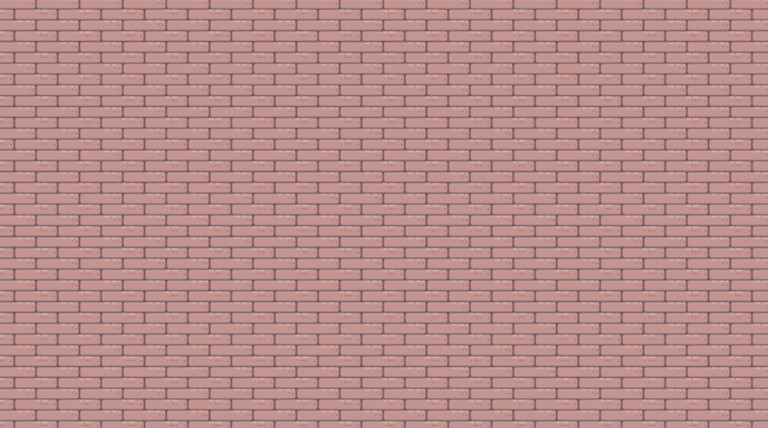
Reproduce this texture procedurally as a WebGL 1 fragment shader.

```glsl
precision highp float;
// Running-bond wall of long, thin dusty-pink bricks with narrow purple joints.
// Each brick is a rounded-box distance; value noise inside soft windows adds
// cream wear on the upper edge, small rosy flecks and a dark nick at the right.

uniform vec2 u_resolution;

#define COLUMNS 17.7
#define ROWS 39.5
#define OFFSET vec2(0.17, 0.17)
#define JOINT_WIDTH 0.15
#define CORNER 0.2
#define EDGE_SOFTNESS 0.03
#define BRICK_COLOR vec3(0.768, 0.582, 0.568)
#define BED_COLOR vec3(0.510, 0.400, 0.430)
#define END_COLOR vec3(0.450, 0.350, 0.390)
#define CREAM_COLOR vec3(0.840, 0.740, 0.670)
#define ROSE_COLOR vec3(0.710, 0.410, 0.430)
#define WEAR 0.7

float hash(vec2 p) {
  return fract(sin(dot(p, vec2(127.1, 311.7))) * 43758.5453);
}

float valueNoise(vec2 p) {
  vec2 cell = floor(p);
  vec2 f = fract(p);
  f = f * f * (3.0 - 2.0 * f);
  float low = mix(hash(cell), hash(cell + vec2(1.0, 0.0)), f.x);
  float high = mix(hash(cell + vec2(0.0, 1.0)), hash(cell + 1.0), f.x);
  return mix(low, high, f.y);
}

float roundedBox(vec2 p, vec2 halfSize, float radius) {
  vec2 d = abs(p) - halfSize + radius;
  return length(max(d, 0.0)) + min(max(d.x, d.y), 0.0) - radius;
}

// Linear coverage of a rectangle, so that thin marks keep an even weight
float window(vec2 p, vec2 centre, vec2 halfSize, vec2 soft) {
  vec2 m = clamp(0.5 + 0.5 * (halfSize - abs(p - centre)) / soft, 0.0, 1.0);
  return m.x * m.y;
}

void main() {
  // Brick grid, counted from the top left
  vec2 uv = gl_FragCoord.xy / u_resolution;
  vec2 grid = vec2(uv.x * COLUMNS, (1.0 - uv.y) * ROWS) + OFFSET;
  float row = floor(grid.y);
  grid.x += 0.5 * mod(row, 2.0);
  vec2 q = fract(grid);

  // Local space with the course height as its unit
  float aspect = (u_resolution.x / COLUMNS) / (u_resolution.y / ROWS);
  vec2 p = (q - 0.5) * vec2(aspect, 1.0);
  float soft = EDGE_SOFTNESS + 0.5 * ROWS / u_resolution.y;
  vec2 wearSoft = soft * vec2(1.0 / aspect, 1.0);

  // Wear alternates from course to course
  float variant = mod(row, 2.0);
  vec2 shift = variant * vec2(19.0, 37.0);

  // Brick face with a slightly paler upper edge
  vec3 color = BRICK_COLOR;
  color += vec3(0.010, 0.030, 0.024) * (1.0 - smoothstep(0.12, 0.32, q.y));

  // Small rosy flecks to the right of the middle
  float flecks = smoothstep(0.4, 0.6, valueNoise(vec2(q.x * 22.0, 0.5) + shift + 7.3));
  vec2 fleckCentre = vec2(0.74 - 0.08 * variant, 0.44);
  flecks *= window(q, fleckCentre, vec2(0.13, 0.07), wearSoft);
  color = mix(color, ROSE_COLOR, flecks * WEAR * 0.75);

  // Dark nick near the right end
  float nick = window(q, vec2(0.93, 0.50), vec2(0.02, 0.06), wearSoft);
  color = mix(color, END_COLOR, nick * 0.5);

  // Mortar: bed joints are lighter than the shaded brick ends
  vec2 halfSize = 0.5 * vec2(aspect, 1.0) - 0.5 * JOINT_WIDTH;
  float distanceToBrick = roundedBox(p, halfSize, CORNER);
  float joint = clamp(0.5 + 0.5 * distanceToBrick / soft, 0.0, 1.0);
  float brickEnd = smoothstep(-0.15, 0.0, abs(p.x) - halfSize.x);
  color = mix(color, mix(BED_COLOR, END_COLOR, brickEnd), joint);

  // Cream chips along the upper edge, slightly over the joint
  float chips = smoothstep(0.4, 0.6, valueNoise(vec2(q.x * 18.0, 0.5) + shift));
  vec2 chipCentre = vec2(0.76 - 0.08 * variant, 0.15);
  chips *= window(q, chipCentre, vec2(0.20, 0.07), wearSoft);
  color = mix(color, CREAM_COLOR, chips * WEAR);

  gl_FragColor = vec4(color, 1.0);
}
```
